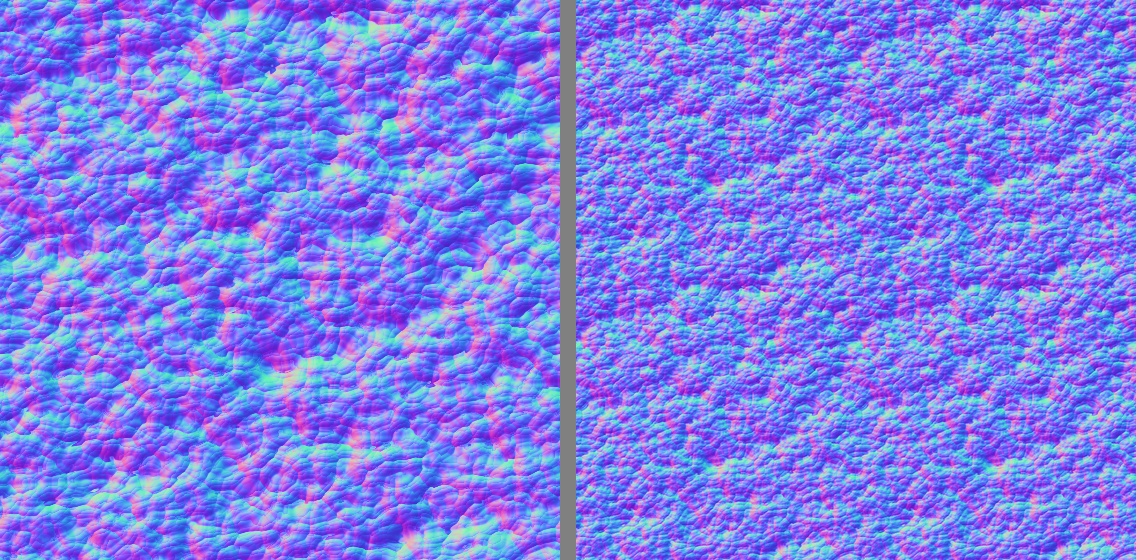
Left: one tile. Right: repeated 2 by 2.
This texture map is drawn by a Shadertoy shader. Its source:

```glsl
// Tileable normal map of a lumpy, cauliflower-like crust.
// Several sizes of rounded cell bumps are layered; each layer gives its exact
// slope from a soft Voronoi sum, and the total slope is encoded as a normal.

const int   LAYERS = 5;
const float CELLS[LAYERS]  = float[](5.0, 11.0, 21.0, 38.0, 71.0);     // whole repeats per tile
const float RELIEF[LAYERS] = float[](0.48, 0.68, 0.88, 1.08, 0.50);    // steepness of each layer
const float CREASE = 18.0;       // sharpness of the valleys between bumps
const float JITTER = 0.92;       // scatter of the bump centres
const float SIZE_SPREAD = 0.22;  // variation of the bump sizes
const float RIDE = 0.010;        // how far small bumps shift with larger ones
const mat2  STRETCH = mat2(0.85, -0.10, -0.10, 1.17);  // bumps wider than tall, slightly diagonal
const vec2  FACING = vec2(-1.0, 1.0);                  // red faces left, green faces up
const vec2  SKEW = vec2(0.32, 0.14);                   // steep red and green flanks
const vec2  SLOPE_VARIANCE = vec2(0.17, 0.28);         // keeps the skewed slopes centred

// Integer hash: three random values in 0..1
vec3 hash3(uvec3 v) {
    v = v * 1664525u + 1013904223u;
    v.x += v.y * v.z;  v.y += v.z * v.x;  v.z += v.x * v.y;
    v ^= v >> 16u;
    v.x += v.y * v.z;  v.y += v.z * v.x;  v.z += v.x * v.y;
    return vec3(v >> 16u) / 65535.0;
}

// Outward slope of one layer of domes, wrapping after "cells" repeats
vec2 bumpSlope(vec2 uv, float cells, int layer) {
    vec2 p = uv * cells + 0.37 * float(layer);
    vec2 home = floor(p);
    vec2 slopeSum = vec2(0.0);
    float weightSum = 0.0;
    for (int j = -1; j <= 1; j++) {
        for (int i = -1; i <= 1; i++) {
            vec2 cell = home + vec2(i, j);
            uvec2 wrapped = uvec2(mod(cell + 0.5, cells));
            vec3 rnd = hash3(uvec3(wrapped, uint(layer) + 7u));
            vec2 offset = p - cell - 0.5 - JITTER * (rnd.xy - 0.5);
            vec2 slope = STRETCH * offset;
            float weight = exp(-CREASE * (dot(offset, slope) - SIZE_SPREAD * rnd.z));
            slopeSum += weight * slope;
            weightSum += weight;
        }
    }
    return slopeSum / weightSum;
}

void mainImage(out vec4 fragColor, in vec2 fragCoord) {
    vec2 uv = fragCoord / iResolution.xy;

    // Add layers from coarse to fine, each carried by those before it
    vec2 slope = vec2(0.0);
    for (int layer = 0; layer < LAYERS; layer++) {
        slope += RELIEF[layer] * bumpSlope(uv + RIDE * slope, CELLS[layer], layer);
    }

    // Orient and skew the slope, then encode the unit normal as colour
    vec2 tilt = FACING * slope;
    tilt += SKEW * (tilt * tilt - SLOPE_VARIANCE);
    vec3 normal = normalize(vec3(tilt, 1.0));
    fragColor = vec4(0.5 + 0.5 * normal, 1.0);
}
```
